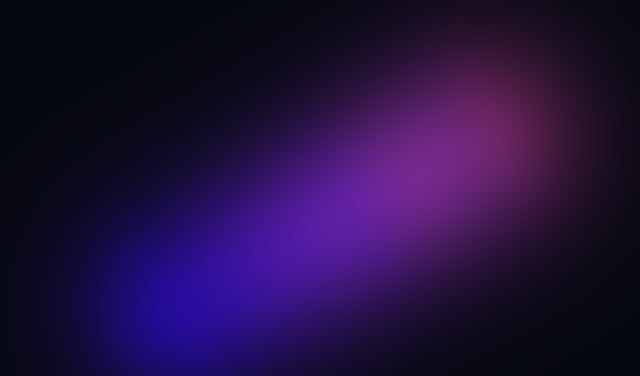
A Shadertoy shader for this background:

```glsl
const vec3 NIGHT  = vec3(0.016, 0.030, 0.056);
const vec3 HALO   = vec3(0.034, 0.010, 0.046);
const vec3 BLUE   = vec3(0.145, 0.045, 0.620);
const vec3 VIOLET = vec3(0.390, 0.130, 0.645);
const vec3 PLUM   = vec3(0.460, 0.160, 0.560);
const vec3 ROSE   = vec3(0.420, 0.145, 0.330);

// Gaussian falloff with the given spread
float falloff(float dist, float spread) {
    return exp(-0.5 * dist * dist / (spread * spread));
}

// Distance to a segment on the x axis, centred on the origin
float segmentDistance(vec2 p, float halfLength) {
    return length(vec2(max(abs(p.x) - halfLength, 0.0), p.y));
}

// Hue of the beam, from its lower to its upper end
vec3 beamColor(float along) {
    vec3 color = mix(BLUE, VIOLET, smoothstep(-0.56, 0.14, along));
    color = mix(color, PLUM, smoothstep(0.02, 0.27, along));
    return mix(color, ROSE, smoothstep(0.24, 0.66, along));
}

void mainImage(out vec4 fragColor, in vec2 fragCoord) {
    vec2 p = (fragCoord - 0.5 * iResolution.xy) / iResolution.y;

    // Frame aligned with the tilted beam
    vec2 center = vec2(0.036, -0.092);
    vec2 axis = normalize(vec2(0.871, 0.491));
    vec2 q = p - center;
    vec2 beam = vec2(dot(q, axis), dot(q, vec2(-axis.y, axis.x)));

    // Soft core over a wide, faint halo
    float dist = segmentDistance(beam, 0.45);
    vec3 color = NIGHT + HALO * falloff(dist, 0.36);
    color = mix(color, beamColor(beam.x), falloff(dist, 0.183));

    fragColor = vec4(color, 1.0);
}
```
